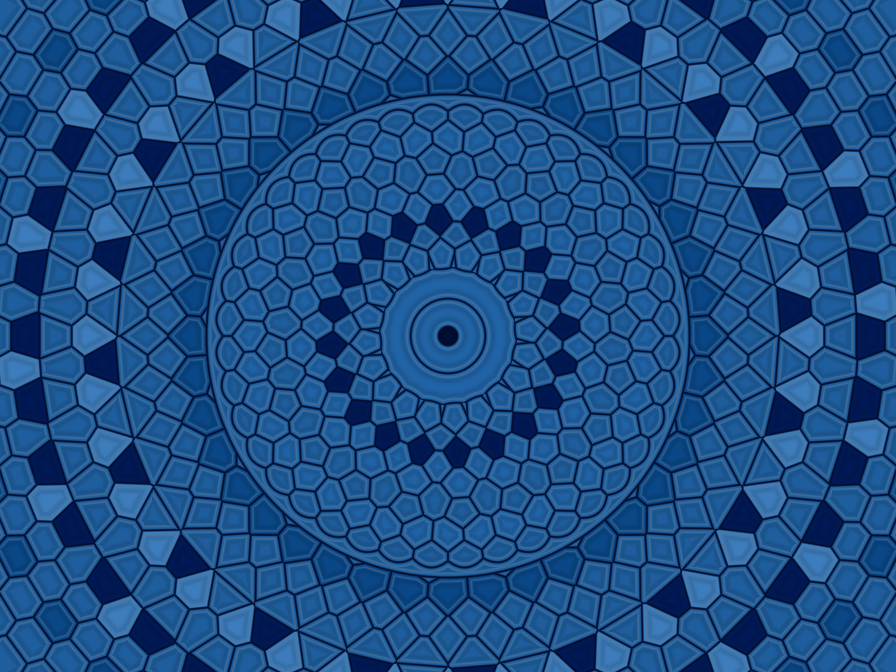
Give the GLSL for this pattern, as a Shadertoy shader.

```glsl
// Blue mosaic rosette: Voronoi cells grown from concentric rings of sites
// with twenty-fold symmetry, around a central disc with a dark eye.
// Cell borders are dark grooves with a thin pale rim beside them.

const vec3 BASE = vec3(0.12, 0.37, 0.62);
const vec3 PALE = vec3(0.24, 0.49, 0.74);
const vec3 DEEP = vec3(0.04, 0.28, 0.53);
const vec3 NAVY = vec3(0.00, 0.10, 0.34);
const vec3 GROOVE = vec3(0.01, 0.05, 0.17);

// The two nearest sites found so far, and the colour of the nearest
struct Cells {
    vec2 near, next;
    float nearDist, nextDist;
    vec3 color;
};

void addSite(inout Cells c, vec2 p, vec2 site, vec3 color) {
    float d = distance(p, site);
    if (d < c.nearDist) {
        c.next = c.near;
        c.nextDist = c.nearDist;
        c.near = site;
        c.nearDist = d;
        c.color = color;
    } else if (d < c.nextDist) {
        c.next = site;
        c.nextDist = d;
    }
}

// Only the two sites on either side of p's angle can matter
void addRing(inout Cells c, vec2 p, float radius, float count, float phaseDeg, vec3 color) {
    float turn = radians(360.0) / count;
    float phase = radians(phaseDeg);
    float k = floor((atan(p.y, p.x) - phase) / turn);
    for (int i = 0; i < 2; i++) {
        float a = (k + float(i)) * turn + phase;
        addSite(c, p, radius * vec2(cos(a), sin(a)), color);
    }
}

void mainImage(out vec4 fragColor, in vec2 fragCoord) {
    float scale = 5.76 / iResolution.y;
    vec2 p = (fragCoord - 0.5 * iResolution.xy) * scale;
    float r = length(p);
    vec2 dir = p / max(r, 0.0001);
    vec3 inner = BASE * 1.05;
    Cells c = Cells(vec2(90.0), vec2(99.0), 90.0, 99.0, BASE);

    if (r < 2.07) {
        // Disc and outer band are curved sites; petals and star between
        addSite(c, p, dir * min(r, 0.44), inner);
        addSite(c, p, dir * 2.08, BASE);
        addRing(c, p, 0.71, 20.0, 4.5, inner);
        addRing(c, p, 0.87, 20.0, 13.5, BASE);
        addRing(c, p, 1.00, 20.0, 4.5, NAVY);
        addRing(c, p, 1.10, 20.0, 13.5, inner);
        addRing(c, p, 1.26, 20.0, 4.5, inner);
        addRing(c, p, 1.42, 20.0, 13.5, BASE);
        addRing(c, p, 1.52, 20.0, 4.5, BASE);
        addRing(c, p, 1.70, 40.0, 0.0, inner);
        addRing(c, p, 1.90, 40.0, 4.5, BASE);
    } else {
        // Deep belt, with small triangles along its inner border
        addRing(c, p, 1.93, 20.0, 13.5, BASE);
        addRing(c, p, 2.22, 40.0, 0.0, DEEP);
        for (int i = 0; i < 3; i++) {
            float odd = float(i % 2);
            addRing(c, p, 2.42 + 0.16 * float(i), 40.0, 4.5 * (1.0 - odd), BASE);
        }

        // Two beaded rings of pale and navy cells
        addRing(c, p, 2.92, 20.0, 13.5, BASE);
        addRing(c, p, 2.95, 20.0, 4.5, NAVY);
        addRing(c, p, 3.07, 40.0, 0.0, PALE);
        addRing(c, p, 3.29, 40.0, 4.5, BASE);
        addRing(c, p, 3.38, 40.0, 0.0, BASE);
        addRing(c, p, 3.62, 40.0, 0.0, NAVY);
        addRing(c, p, 3.72, 20.0, 4.5, PALE);
        addRing(c, p, 3.74, 20.0, 13.5, BASE);

        // Outer field reaching into the corners
        for (int i = 0; i < 8; i++) {
            float odd = float(i % 2);
            addRing(c, p, 3.87 + 0.14 * float(i), 40.0, 4.5 * odd, i == 2 ? DEEP : BASE);
        }
    }

    // Distance to the border between the two nearest sites
    float edge = (c.nextDist * c.nextDist - c.nearDist * c.nearDist)
        / (2.0 * max(distance(c.near, c.next), 0.001));
    edge = min(edge, abs(r - 2.07));

    // Narrow wedges between the petals
    float sector = mod(atan(p.y, p.x) - radians(4.5), radians(18.0)) - radians(9.0);
    float wedge = 0.2 * (0.71 - r) - abs(r * sector);
    if (r > 0.59 && r < 0.71) edge = wedge > 0.0 ? wedge : min(edge, -wedge);

    // Circle and eye in the disc
    edge = min(edge, abs(r - 0.32));
    edge = min(edge, max(r - 0.08, 0.0));

    // Thin grooves, pale rims and a faint shade beside them
    float groove = 1.0 - smoothstep(0.0, 0.014 + 0.5 * scale, edge);
    float rim = exp(-pow((edge - 0.034) / 0.009, 2.0));
    vec3 color = c.color * (1.0 - 0.12 * exp(-pow((edge - 0.065) / 0.025, 2.0)));
    float lit = smoothstep(0.1, 0.35, c.color.g);
    color = mix(color, vec3(0.30, 0.47, 0.62), 0.6 * rim * lit);
    color = mix(color, GROOVE, groove);
    color = mix(color, vec3(0.0, 0.06, 0.25), 0.7 * (1.0 - smoothstep(0.03, 0.05, r)));
    fragColor = vec4(color, 1.0);
}
```
